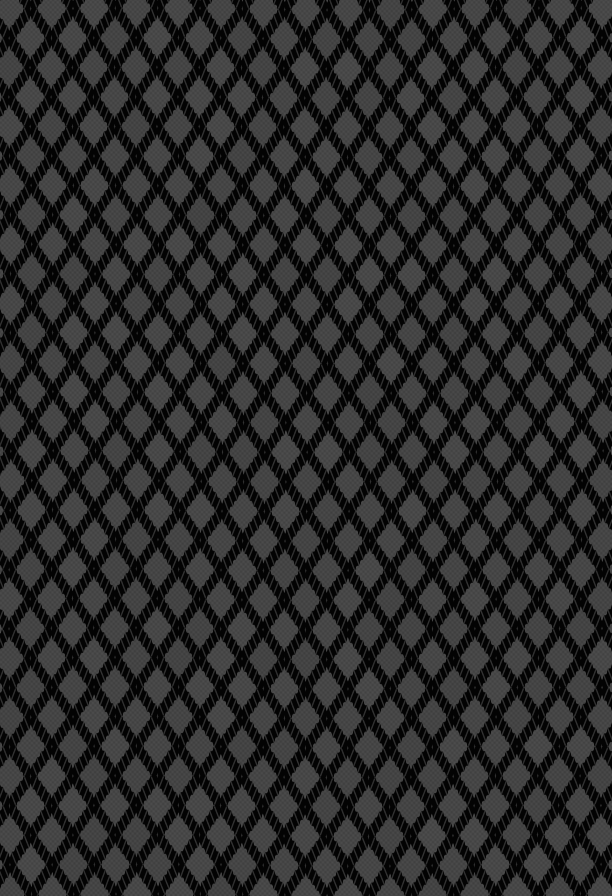
Write a WebGL 2 fragment shader that draws this pattern.

```glsl
#version 300 es
precision highp float;
// Charcoal woven diamonds framed by a lattice of black twisted cords.
// Two diagonal coordinates fold the cloth into one cell; each cord is a
// scalloped band cut by slanted gaps, over a fine weave of sines.
uniform vec2 u_resolution;
out vec4 fragColor;

#define PERIOD vec2(0.0472, 0.0659)  // diamond spacing, in canvas heights
#define CENTRE_Y 0.5947              // height of one diamond centre
#define CORD_HALF 0.148              // half width of a cord, in cells
#define SCALLOP 0.022                // bulge of each cord segment
#define SEGMENTS 5.0                 // segments per cell side
#define GAP_HALF 0.023               // half width of the gap between segments
#define SLANT 0.3                    // lean of the gaps towards vertical
#define BLACK vec3(0.01)
#define GAP_GREY vec3(0.19)
#define CLOTH_GREY vec3(0.272)

const float TAU = 6.2831853;

float hash(vec2 cell) {
  return fract(sin(dot(cell, vec2(127.1, 311.7))) * 4375.85);
}

// Slow bending of the cloth
vec2 bend(vec2 p) {
  return 0.0009 * vec2(sin(p.y * 9.0 + 2.0 * p.x) + 0.5 * sin(p.y * 23.0),
                       sin(p.x * 11.0 + 1.0) + 0.5 * sin(p.x * 19.0 + p.y * 7.0));
}

// x: coverage of the whole band, y: coverage of its black segments
vec2 cord(float across, float along, float aa) {
  float t = (along + SLANT * across) * SEGMENTS;
  float halfWidth = CORD_HALF + SCALLOP * cos(TAU * t);
  float band = 1.0 - smoothstep(-aa, aa, abs(across) - halfWidth);
  float gapDistance = (0.5 - abs(fract(t + 0.5) - 0.5)) / SEGMENTS;
  // t is whole at segment centres, so the gaps lie halfway between
  float segment = smoothstep(-aa, aa, 0.5 / SEGMENTS - gapDistance - GAP_HALF);
  return vec2(band, band * segment);
}

void main() {
  vec2 p = (gl_FragCoord.xy - vec2(0.5 * u_resolution.x, 0.0)) / u_resolution.y;
  p += bend(p);
  vec2 q = (p - vec2(0.0, CENTRE_Y)) / PERIOD;

  // Diagonal coordinates: diamond centres fall on whole numbers
  vec2 diagonal = vec2(q.x + q.y, q.x - q.y);
  vec2 local = fract(diagonal) - 0.5;
  vec2 cell = floor(diagonal + 0.5);
  float aa = 0.7 * length(1.0 / PERIOD) / u_resolution.y;

  // Fine weave and slight tone change from one diamond to the next
  float weave = sin(q.x * TAU * 9.0) * sin(q.y * TAU * 12.0);
  float tone = 0.022 * weave + 0.02 * (hash(cell) - 0.5);
  vec3 color = CLOTH_GREY + tone;

  // Cords in both directions, black where either one covers
  vec2 cords = max(cord(local.x, local.y, aa), cord(local.y, local.x, aa));
  color = mix(color, GAP_GREY + 0.5 * tone, cords.x);
  color = mix(color, BLACK, cords.y);

  fragColor = vec4(color, 1.0);
}
```
